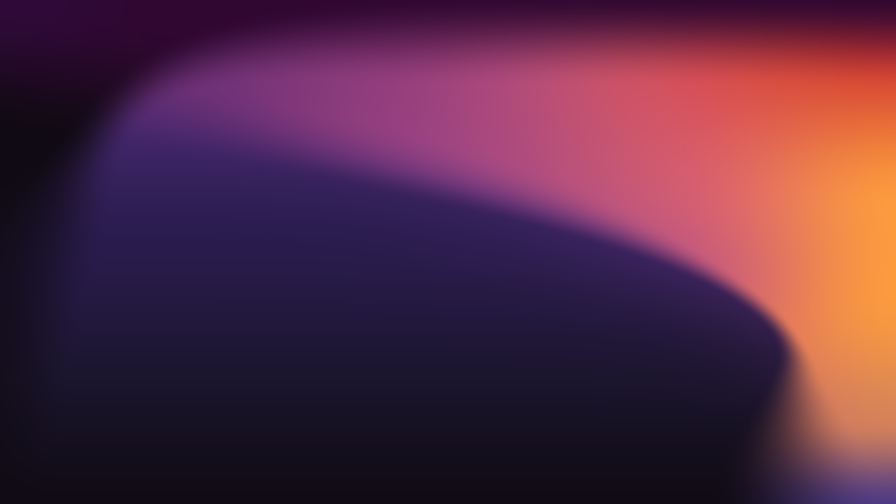
Reproduce this background procedurally as a Shadertoy shader.

```glsl
const vec3 BLACK   = vec3(0.060, 0.040, 0.075);
const vec3 PLUM    = vec3(0.185, 0.028, 0.190);
const vec3 NIGHT   = vec3(0.100, 0.078, 0.165);
const vec3 INDIGO  = vec3(0.165, 0.112, 0.310);
const vec3 PURPLE  = vec3(0.275, 0.155, 0.430);
const vec3 VIOLET  = vec3(0.400, 0.180, 0.460);
const vec3 MAGENTA = vec3(0.620, 0.300, 0.590);
const vec3 ROSE    = vec3(0.630, 0.260, 0.490);
const vec3 CORAL   = vec3(0.880, 0.390, 0.420);
const vec3 ORANGE  = vec3(1.000, 0.620, 0.230);
const vec3 RED     = vec3(0.800, 0.190, 0.190);
const vec3 DUSK    = vec3(0.700, 0.420, 0.450);
const vec3 LILAC   = vec3(0.290, 0.220, 0.520);

const float ASPECT = 16.0 / 9.0;
const float NOSE_X = 0.889;       // rightmost point of the dark body
const float NOSE_Y = 0.27;
const float BODY_HEIGHT = 0.56;
const float CEILING = 0.92;       // height of the upper fade
const float TIP_DROP = 0.18;      // how far the ceiling falls at the left tip
const float TIP_X = 0.115;
const float TIP_CURVE = 0.07;

// Approximate distance to the parabolic body, positive on the glowing side.
float bodyDistance(vec2 uv) {
    float t = max(uv.y - NOSE_Y, 0.0) / BODY_HEIGHT;
    float f = ASPECT * (uv.x - NOSE_X + NOSE_X * t * t);
    return f / length(vec2(1.0, 2.0 * ASPECT * NOSE_X * t / BODY_HEIGHT));
}

// Approximate distance to the curved ceiling, positive outside.
float ceilingDistance(vec2 uv) {
    float drop = TIP_DROP * exp(-(uv.x - TIP_X) / TIP_CURVE);
    float slope = drop / (TIP_CURVE * ASPECT);
    return (uv.y - CEILING + drop) / length(vec2(1.0, slope));
}

// Dark body: vertical ramp with a faint halo below its edge.
vec3 bodyColor(vec2 uv, float d) {
    vec3 color = mix(BLACK, NIGHT, smoothstep(-0.05, 0.28, uv.y));
    color = mix(color, INDIGO, smoothstep(0.16, 0.58, uv.y));
    color = mix(color, PURPLE, smoothstep(0.52, 0.80, uv.y));
    float halo = exp(min(d, 0.0) / 0.11) * smoothstep(0.1, 0.4, uv.y);
    color += vec3(0.095, 0.035, 0.085) * halo * smoothstep(0.2, 0.75, uv.x);
    return color;
}

// Glow: violet to orange across, shaded at the top, edge and base.
vec3 glowColor(vec2 uv, float d) {
    vec3 color = mix(VIOLET, ROSE, smoothstep(0.12, 0.58, uv.x));
    color = mix(color, CORAL, smoothstep(0.44, 0.84, uv.x));
    color = mix(color, ORANGE, smoothstep(0.76, 1.01, uv.x));
    color = mix(color, RED, smoothstep(0.58, 0.96, uv.y) * smoothstep(0.55, 1.0, uv.x));
    float rim = exp(-max(d, 0.0) / 0.07) * smoothstep(0.3, 0.55, uv.y);
    color = mix(color, MAGENTA, 0.6 * rim * smoothstep(0.25, 0.55, uv.x));
    color = mix(color, DUSK, 0.6 * (1.0 - smoothstep(0.1, 0.45, uv.y)));
    return mix(color, LILAC, 1.0 - smoothstep(-0.02, 0.17, uv.y));
}

void mainImage(out vec4 fragColor, in vec2 fragCoord) {
    vec2 uv = fragCoord / iResolution.xy;
    float d = bodyDistance(uv);

    // The seam is crisp near the nose and diffuse at both ends.
    float softness = 0.022 + 0.15 * (1.0 - smoothstep(0.0, 0.36, uv.y))
                   + 0.055 * smoothstep(0.4, 0.75, uv.y);
    float glow = smoothstep(-softness, softness, d);
    vec3 color = mix(bodyColor(uv, d), glowColor(uv, d), glow);

    // Outer shade: plum above, nearly black down the left side.
    vec3 shade = mix(BLACK, PLUM, smoothstep(0.72, 1.0, uv.y + 0.25 * uv.x));
    shade += vec3(0.0, 0.012, 0.035) * smoothstep(0.8, 1.0, uv.y) * (1.0 - smoothstep(0.0, 0.2, uv.x));
    float lowLeft = 1.0 - smoothstep(0.45, 0.78, uv.y);
    float fade = mix(0.055, 0.095, smoothstep(0.12, 0.5, uv.x)) + 0.09 * lowLeft;
    color = mix(color, shade, smoothstep(-fade, fade, ceilingDistance(uv)));

    fragColor = vec4(clamp(color, 0.0, 1.0), 1.0);
}
```
